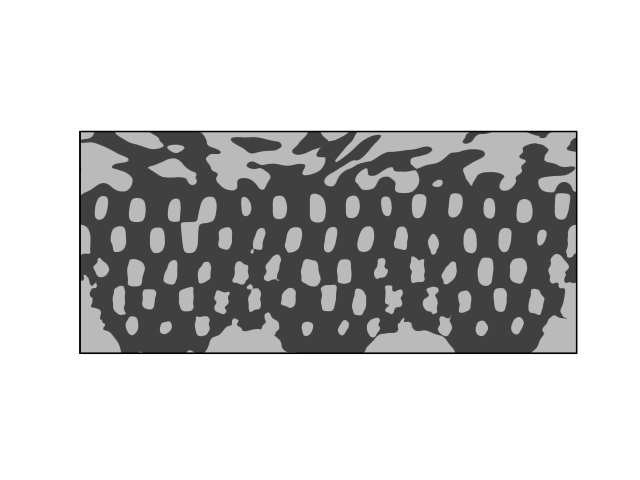
Reproduce this pattern procedurally as a Shadertoy shader.

```glsl
// A framed two-tone panel on white: pale blobs scattered over a dark field.
// A staggered cosine lattice, bent by gradient noise, gives upright blobs; they
// blend into flat streaks at the top and into pale mounds at the bottom.

const float PI = 3.14159265;
const vec3 PAPER = vec3(1.0);
const vec3 DARK = vec3(0.25);
const vec3 PALE = vec3(0.73);
const vec3 FRAME = vec3(0.0);

const vec2 PANEL_MIN = vec2(0.125, 0.264);
const vec2 PANEL_MAX = vec2(0.901, 0.726);
const float PANEL_ASPECT = 2.24;

vec2 gradientAt(vec2 cell) {
    float h = fract(sin(dot(cell, vec2(127.1, 311.7))) * 43758.5);
    return vec2(cos(2.0 * PI * h), sin(2.0 * PI * h));
}

float gradientNoise(vec2 p) {
    vec2 i = floor(p), f = fract(p);
    vec2 w = f * f * f * (f * (f * 6.0 - 15.0) + 10.0);
    vec2 e = vec2(1.0, 0.0);
    float low = mix(dot(gradientAt(i), f),
                    dot(gradientAt(i + e), f - e), w.x);
    float high = mix(dot(gradientAt(i + e.yx), f - e.yx),
                     dot(gradientAt(i + 1.0), f - 1.0), w.x);
    return mix(low, high, w.y);
}

// Peaks at alternate points of a grid with the given half periods
float staggered(vec2 p, vec2 halfPeriod) {
    vec2 phase = PI * p / halfPeriod;
    return cos(phase.x) * cos(phase.y);
}

// Upright blobs, roughened by small specks where speckle is high
float blobField(vec2 q, float speckle) {
    vec2 bend = vec2(gradientNoise(q * 4.0 + 7.0), gradientNoise(q * 4.0 + 31.0));
    vec2 p = q - vec2(0.271, 0.654) + 0.03 * bend;
    p.x -= 0.08 * min(p.y, 0.0);
    float field = staggered(p, vec2(0.079, 0.139)) - 0.36;
    field += 0.75 * gradientNoise(q * vec2(7.0, 4.5) + 3.0);
    return field + speckle * gradientNoise(q * 25.0);
}

// Flat streaks, slanting down on the left and up on the right
float streakField(vec2 q, float slant) {
    vec2 p = vec2(q.x, q.y + slant * q.x);
    float field = gradientNoise(p * vec2(5.0, 12.0) + 11.0);
    return 1.5 * field + 0.4 * gradientNoise(p * vec2(11.0, 22.0));
}

// Pale mounds standing on the floor between the three dark feet
float moundField(vec2 uv, float fromFoot, float rough) {
    float height = 0.15 * smoothstep(0.06, 0.14, fromFoot);
    height += 0.05 * smoothstep(0.38, 0.5, abs(uv.x - 0.5));
    return 12.0 * (height - uv.y - 0.02 + 0.08 * rough);
}

float patternField(vec2 uv) {
    vec2 q = uv * vec2(PANEL_ASPECT, 1.0);
    float fromFoot = abs(fract(uv.x * 3.0) - 0.5) / 3.0;
    float seam = smoothstep(0.05, 0.15, fromFoot);
    float side = smoothstep(0.07, 0.0, min(uv.x, 1.0 - uv.x));

    float speckle = (0.25 + 0.75 * seam) * smoothstep(0.65, 0.3, uv.y);
    float blobs = blobField(q, speckle) + 0.5 * side;

    float slant = mix(0.12, -0.12, smoothstep(0.4, 0.65, uv.x));
    float streaks = streakField(q, slant) + 0.2 * seam - 0.08;
    streaks += 0.4 * smoothstep(0.95, 1.0, uv.y);

    float field = mix(blobs, streaks, smoothstep(0.68, 0.84, uv.y));
    float feet = smoothstep(0.12, 0.0, uv.y);
    float mounds = moundField(uv, fromFoot, gradientNoise(q * 13.0));
    return max(field - 2.0 * feet, mounds);
}

float boxDistance(vec2 p, vec2 halfSize) {
    vec2 d = abs(p) - halfSize;
    return length(max(d, 0.0)) + min(max(d.x, d.y), 0.0);
}

void mainImage(out vec4 fragColor, in vec2 fragCoord) {
    vec2 canvas = fragCoord / iResolution.xy;
    vec2 uv = (canvas - PANEL_MIN) / (PANEL_MAX - PANEL_MIN);

    // Two-tone pattern with a smoothed contour
    float field = patternField(uv);
    float blur = max(0.6 * fwidth(field), 0.001);
    vec3 color = mix(DARK, PALE, smoothstep(-blur, blur, field));

    // Panel edge and thin frame, in units of canvas height
    vec2 scale = vec2(iResolution.x / iResolution.y, 1.0);
    vec2 center = 0.5 * (PANEL_MIN + PANEL_MAX);
    vec2 halfSize = 0.5 * (PANEL_MAX - PANEL_MIN);
    float edge = boxDistance((canvas - center) * scale, halfSize * scale);
    float pixel = 1.0 / iResolution.y;
    color = mix(color, PAPER, smoothstep(-0.5 * pixel, 0.5 * pixel, edge));
    float line = smoothstep(pixel, 0.0, abs(edge) - 0.0007);
    color = mix(color, FRAME, line);

    fragColor = vec4(color, 1.0);
}
```
